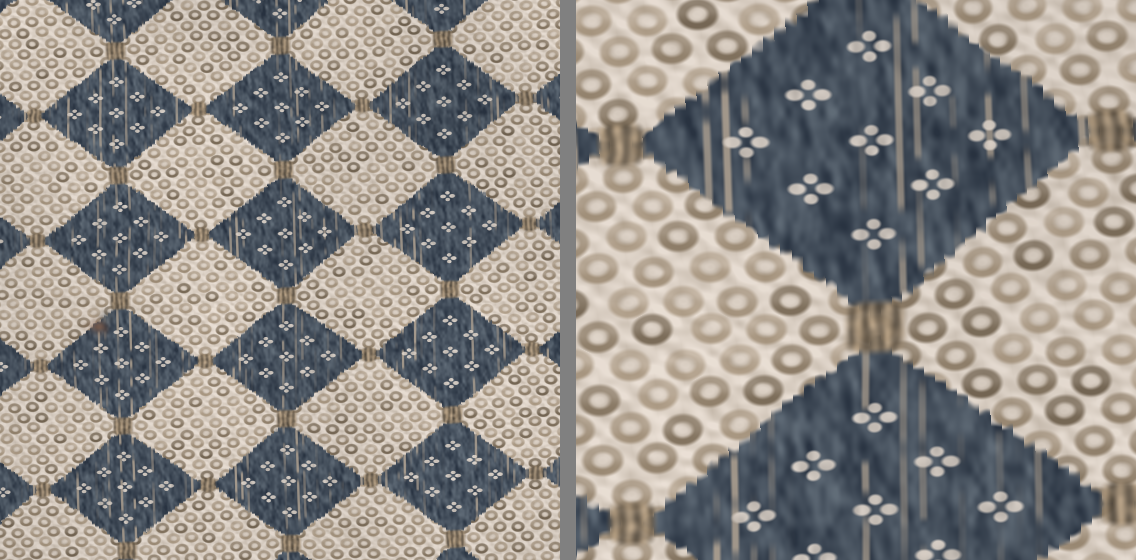
Left, the full canvas; right, a detail of the centre.
This texture is drawn by a WebGL 1 fragment shader. Its source:

```glsl
precision highp float;
// Woven cloth: a tilted lattice of blue diamonds on knobbly cream, joined by tan knots.

uniform vec2 u_resolution;

#define CENTRE vec2(0.5117, 0.362)
#define STEP_ACROSS vec2(0.293, 0.0098)
#define STEP_UP vec2(-0.0052, 0.223)
#define DIAMOND_SIZE 0.475
#define RINGS_PER_CELL vec2(9.0, 6.0)
#define STREAKS_PER_CELL 26.0
#define CREAM vec3(0.89, 0.85, 0.81)
#define CREAM_SHADE vec3(0.67, 0.62, 0.56)
#define TAN vec3(0.56, 0.49, 0.40)
#define BLUE_DARK vec3(0.16, 0.20, 0.255)
#define BLUE_LIGHT vec3(0.38, 0.425, 0.47)
#define STAIN_POS vec2(0.176, 0.416)

const float TAU = 6.2832;

float hash(vec2 p) {
  return fract(sin(dot(p, vec2(127.1, 311.7))) * 43758.55);
}

float noise(vec2 p) {
  vec2 i = floor(p), f = fract(p);
  f = f * f * (3.0 - 2.0 * f);
  return mix(mix(hash(i), hash(i + vec2(1, 0)), f.x),
             mix(hash(i + vec2(0, 1)), hash(i + vec2(1, 1)), f.x), f.y);
}

// Canvas position to lattice position, whole numbers at diamond centres
vec2 toLattice(vec2 p) {
  vec2 d = p - CENTRE, a = STEP_ACROSS, b = STEP_UP;
  return vec2(d.x * b.y - d.y * b.x, d.y * a.x - d.x * a.y) / (a.x * b.y - a.y * b.x);
}

// One small tan loop per grid point: x = radius from it, y = height in it, z = random
vec3 loopAt(vec2 g, float seed) {
  vec2 id = floor(g);
  float h = hash(id + seed);
  vec2 d = g - id - 0.5 + 0.1 * (vec2(h, hash(id + seed + 7.3)) - 0.5);
  d *= vec2(3.7, 5.5);
  return vec3(length(d), d.y, h);
}

vec3 creamWeave(vec2 q, vec2 p) {
  vec2 g = q * RINGS_PER_CELL;
  vec3 a = loopAt(g, 1.0), b = loopAt(g + 0.5, 53.0);
  vec3 ring = a.x < b.x ? a : b;

  // Crossing strands with a twisted fibre
  float strand = 0.5 - 0.5 * cos(TAU * (g.x + g.y));
  float cross = 0.5 - 0.5 * cos(TAU * (g.x - g.y));
  float light = max(strand, cross * 0.85);
  float twist = sin(TAU * (g.x * 1.5 + g.y * 3.0) + 2.0 * noise(g * 2.0));
  float fibre = noise(p * vec2(130.0, 230.0));
  float tone = 0.32 + 0.48 * light + 0.10 * twist + 0.42 * (fibre - 0.3);
  vec3 col = mix(CREAM_SHADE, CREAM, clamp(tone, 0.0, 1.0));

  // Loops, deeper in colour along the lower lip
  float band = 1.0 - smoothstep(0.12, 0.55, abs(ring.x - 1.0));
  float depth = 0.4 + 0.35 * ring.z + 0.25 * smoothstep(0.4, -0.8, ring.y);
  col = mix(col, TAN * (1.08 - 0.3 * ring.z * ring.z), band * depth);
  return mix(col, CREAM, 0.6 * (1.0 - smoothstep(0.2, 0.65, ring.x)));
}

// Nine four-petalled dots standing in a diamond
float flowers(vec2 f) {
  vec2 i = clamp(floor(vec2(f.x + f.y, f.x - f.y) * 4.0 + 0.5), -1.0, 1.0);
  vec2 d = abs(f - 0.125 * vec2(i.x + i.y, i.x - i.y)) * vec2(293.0, 223.0);
  float side = length((d - vec2(8.0, 0.0)) / vec2(5.4, 3.5));
  float upright = length((d - vec2(0.0, 6.0)) / vec2(4.3, 3.2));
  return 1.0 - smoothstep(0.65, 1.25, min(side, upright));
}

vec3 blueWeave(vec2 q, vec2 f, vec2 cell, vec2 p) {
  // Upright yarn with slanted flecks
  float fleck = noise(vec2(p.x * 165.0 + p.y * 45.0, p.y * 75.0));
  float fine = noise(p * vec2(250.0, 160.0));
  float yarn = 0.5 + 0.5 * cos(TAU * q.x * STREAKS_PER_CELL);
  float tone = 0.75 * fleck + 0.35 * fine + 0.15 * yarn - 0.15;
  vec3 col = mix(BLUE_DARK, BLUE_LIGHT, clamp(tone, 0.0, 1.0));

  // Broken pale warp threads, shared by the diamonds of a column
  float x = q.x * STREAKS_PER_CELL, id = floor(x);
  float chance = 0.75 * hash(vec2(id, 3.0)) + 0.25 * hash(vec2(id, cell.y));
  float thread = 1.0 - smoothstep(0.08, 0.3, abs(fract(x) - 0.5));
  float dash = smoothstep(0.2, 0.65, noise(vec2(id * 5.0, p.y * 60.0)));
  col = mix(col, CREAM_SHADE, thread * dash * smoothstep(0.38, 0.85, chance) * 0.9);
  return mix(col, CREAM * (0.86 + 0.14 * fine), 0.92 * flowers(f));
}

float knotMask(vec2 d, vec2 size) {
  d /= size;
  return 1.0 - smoothstep(0.75, 1.15, sqrt(length(d * d)));
}

void main() {
  vec2 p = gl_FragCoord.xy / u_resolution;
  vec2 q = toLattice(p) + 0.02 * (vec2(noise(p * 8.0), noise(p * 8.0 + 31.0)) - 0.5);
  vec2 cell = floor(q + 0.5), f = q - cell;

  // Diamond edge stepped by the threads
  float stepped = mix(f.x, floor(f.x * 45.0 + 0.5) / 45.0, 0.75);
  float edge = abs(stepped) + abs(f.y) + 0.025 * (noise(p * 140.0) - 0.5);
  float soft = max(0.011, 4.0 / u_resolution.y);
  float inside = 1.0 - smoothstep(-soft, soft, edge - DIAMOND_SIZE);
  vec3 col = mix(creamWeave(q, p), blueWeave(q, f, cell, p), inside);

  // Tan knots where the diamonds meet
  vec2 w = abs(f);
  float knot = max(knotMask(vec2(w.x, 0.5 - w.y), vec2(0.062, 0.072)),
                   knotMask(vec2(0.5 - w.x, w.y), vec2(0.048, 0.058)));
  float cord = 0.5 + 0.5 * cos(TAU * q.x * 32.0 + 2.0 * noise(p * 90.0));
  vec3 knotCol = TAN * (0.72 + 0.4 * cord + 0.3 * (noise(p * 190.0) - 0.5));
  col = mix(col, knotCol, knot * 0.9);

  // One rusty smudge with a grey-blue rim, then uneven wear
  vec2 s = p - STAIN_POS;
  float blur = 0.6 + 0.8 * noise(p * 100.0);
  col = mix(col, vec3(0.36, 0.39, 0.41), 0.6 * exp(-dot(s - 0.016, s - 0.016) * 9000.0 * blur));
  col = mix(col, vec3(0.50, 0.35, 0.27), 0.75 * exp(-dot(s * s, vec2(4500.0, 9000.0)) * blur));
  col *= 0.965 + 0.07 * noise(p * 5.0) + 0.03 * (hash(cell) - 0.5) * inside;
  gl_FragColor = vec4(col, 1.0);
}
```
